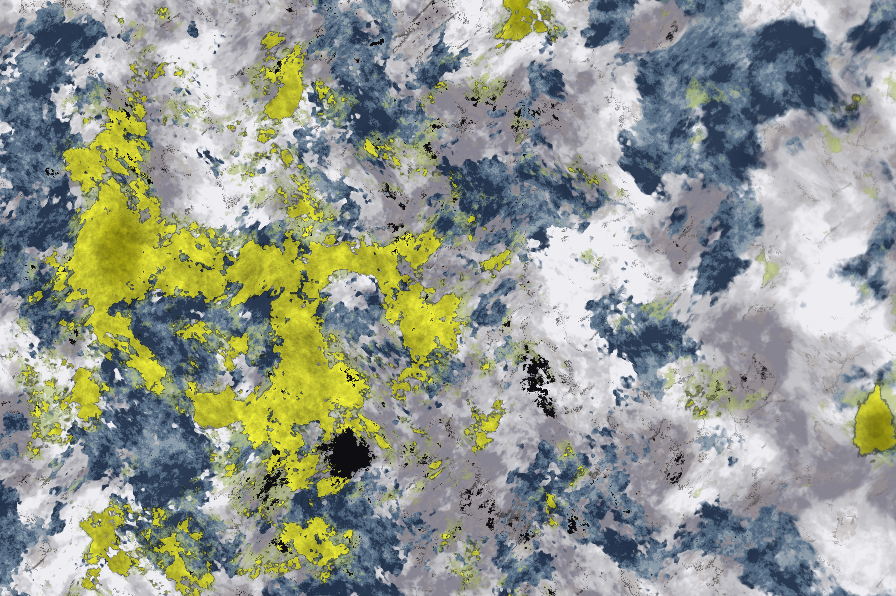
Give the GLSL for this texture, as a Shadertoy shader.

```glsl
// Weathered granite with worn blue paint and flaking yellow paint on top.
// Each layer is a threshold of summed cellular noise, steered by soft
// density spots; the right side drifts out of focus.

const vec3 STONE_GREY  = vec3(0.53, 0.52, 0.57);
const vec3 STONE_LIGHT = vec3(0.76, 0.76, 0.78);
const vec3 STONE_WHITE = vec3(0.93, 0.93, 0.95);
const vec3 STONE_WARM  = vec3(0.66, 0.61, 0.58);
const vec3 BLUE_DARK   = vec3(0.10, 0.17, 0.27);
const vec3 BLUE_MID    = vec3(0.30, 0.40, 0.50);
const vec3 BLUE_PALE   = vec3(0.54, 0.61, 0.67);
const vec3 GREEN_DUST  = vec3(0.54, 0.59, 0.33);
const vec3 YELLOW      = vec3(0.76, 0.76, 0.19);
const vec3 OLIVE       = vec3(0.57, 0.56, 0.07);
const vec3 PIT         = vec3(0.05, 0.05, 0.07);

vec3 hash3(vec2 c, float seed) {
    vec3 q = fract(c.xyx * vec3(0.1031, 0.1030, 0.0973) + seed * 0.137);
    q += dot(q, q.yzx + 33.33);
    return fract((q.xxy + q.yzz) * q.zyx);
}

// x: smooth blend of random cell values, y: distance to the cell border
vec2 cells(vec2 p, float seed) {
    vec2 base = floor(p);
    float sum = 0.0, weight = 0.0, near = 9.0, second = 9.0;
    for (int j = -1; j <= 1; j++)
    for (int i = -1; i <= 1; i++) {
        vec2 c = base + vec2(i, j);
        vec3 h = hash3(c, seed);
        float d = length(c + h.xy - p);
        float w = exp(-9.0 * d * d);
        sum += w * h.z;
        weight += w;
        second = min(second, max(near, d));
        near = min(near, d);
    }
    return vec2(sum / weight, second - near);
}

// Summed octaves, scaled to mean 0 and a spread of about 1
float layers(vec2 p, float freq, float gain, float seed) {
    mat2 turn = mat2(0.8, 0.6, -0.6, 0.8);
    float sum = 0.0, power = 0.0, amp = 1.0;
    p *= freq;
    for (int i = 0; i < 6; i++) {
        sum += amp * (cells(p, seed + float(i)).x - 0.5);
        power += amp * amp;
        amp *= gain;
        p = turn * p * 2.0 + 7.3;
    }
    return sum / (0.235 * sqrt(power));
}

float spot(vec2 p, vec2 centre, vec2 radius) {
    vec2 q = (p - centre) / radius;
    return exp(-dot(q, q));
}

// Layered sines that bend the grain out of its grid
vec2 bend(vec2 p) {
    return p + 0.012 * sin(p.yx * 17.0 + vec2(0.0, 2.0))
             + 0.005 * sin(p.yx * 43.0 + vec2(1.0, 4.0));
}

vec3 ramp(vec3 low, vec3 mid, vec3 high, float t) {
    return mix(mix(low, mid, smoothstep(-1.4, 0.1, t)), high, smoothstep(0.1, 1.7, t));
}

float blueDensity(vec2 p) {
    return -0.72 + 0.95 * spot(p, vec2(0.76, 0.72), vec2(0.24, 0.26))
                 + 0.80 * spot(p, vec2(0.30, 0.36), vec2(0.35, 0.30))
                 + 0.75 * spot(p, vec2(1.15, 0.93), vec2(0.35, 0.20))
                 + 0.95 * spot(p, vec2(0.00, 0.70), vec2(0.10, 0.35));
}

float yellowDensity(vec2 p) {
    return -2.7 + 2.6 * spot(p, vec2(0.44, 0.36), vec2(0.32, 0.44))
                + 1.1 * spot(p, vec2(0.52, 0.88), vec2(0.07, 0.20))
                + 1.5 * spot(p, vec2(0.18, 0.78), vec2(0.13, 0.09));
}

float solidPaint(vec2 p) {
    return spot(p, vec2(0.20, 0.58), vec2(0.07, 0.12))
         + spot(p, vec2(0.69, 0.43), vec2(0.06, 0.10)) * 0.7
         + spot(p, vec2(0.89, 0.98), vec2(0.09, 0.06))
         + spot(p, vec2(1.48, 0.27), vec2(0.05, 0.10));
}

void mainImage(out vec4 fragColor, in vec2 fragCoord) {
    vec2 p = fragCoord / iResolution.y;
    vec2 q = bend(p);
    float blur = smoothstep(0.85, 1.5, p.x + 0.25 * (p.y - 0.5));
    float gain = mix(0.80, 0.64, blur);
    float soft = mix(0.16, 0.45, blur);

    // Stone grains with thin dark seams
    float tone = layers(q, 7.0, gain - 0.06, 1.0);
    float grit = layers(q, 22.0, gain, 11.0);
    vec3 col = ramp(STONE_GREY, STONE_LIGHT, STONE_WHITE, tone + 0.25);
    col = mix(col, STONE_WARM, 0.35 * smoothstep(0.5, 1.6, grit - 0.5 * tone));
    float seam = 1.0 - smoothstep(0.0, 0.10, cells(q * 19.0 + 0.15 * grit, 5.0).y);
    col *= 1.0 - 0.5 * seam * (1.0 - 0.7 * blur) * smoothstep(0.0, 1.2, grit);

    // Worn blue paint
    float blue = layers(q, 5.0, gain, 21.0) + blueDensity(p);
    vec3 blueCol = ramp(BLUE_DARK, BLUE_MID, BLUE_PALE, grit - 0.35 * blue + 0.1);
    col = mix(col, blueCol, 0.92 * smoothstep(-soft, soft * 1.6, blue));

    // Yellow flakes with green dust and a shaded rim
    float solid = solidPaint(p);
    float flake = layers(q, 8.0, gain - 0.05, 31.0) + yellowDensity(p) + 3.6 * solid;
    float dust = smoothstep(-1.1, 0.0, flake + 0.45 * grit);
    col = mix(col, GREEN_DUST * (1.0 + 0.14 * grit), 0.62 * dust);
    col *= 1.0 - 0.4 * smoothstep(-0.35, -0.05, flake) * smoothstep(0.3, 0.0, flake);
    vec3 paint = mix(YELLOW, OLIVE, smoothstep(0.55, 1.0, solid));
    paint *= 1.0 + 0.09 * grit;
    col = mix(col, paint, smoothstep(-0.3 * soft, soft, flake));

    // Black pits
    float hollow = 2.6 * spot(p, vec2(0.90, 0.36), vec2(0.03, 0.045))
                 + 2.4 * spot(p, vec2(0.58, 0.23), vec2(0.04, 0.035));
    float pit = hollow + 0.5 * grit - 0.35 * tone;
    col = mix(col, PIT, smoothstep(1.5, 1.5 + 2.0 * soft, pit));

    fragColor = vec4(clamp(col, 0.0, 1.0), 1.0);
}
```
